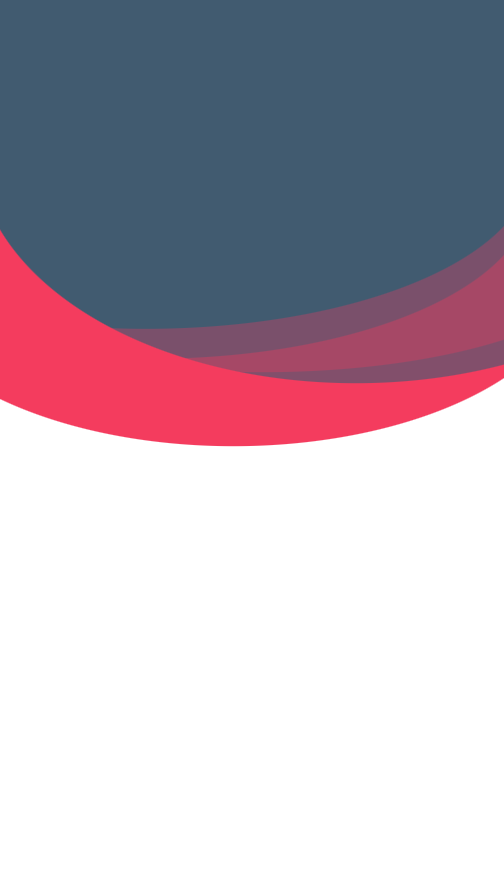
This background is drawn by a Shadertoy shader. Its source:

```glsl
// Layered elliptical bowls: a slate panel with plum bands over a red crescent on white.

#define WHITE      vec3(1.0)
#define RED        vec3(0.955, 0.235, 0.370)
#define SLATE      vec3(0.255, 0.355, 0.440)
#define PLUM       vec3(0.480, 0.315, 0.420)
#define ROSE       vec3(0.650, 0.283, 0.400)
#define DEEP_PLUM  vec3(0.510, 0.310, 0.420)
#define EDGE_WIDTH 1.0

// Coverage of a bowl: the lower half of an ellipse, open upwards.
// The lowest point and the radii are fractions of the canvas.
float bowl(vec2 uv, vec2 lowest, vec2 radii) {
    vec2 q = (uv - lowest) / radii;
    q.y = min(q.y - 1.0, 0.0);
    float d = length(q) - 1.0;
    float softness = max(fwidth(d) * EDGE_WIDTH, 1e-5);
    return clamp(0.5 - d / softness, 0.0, 1.0);
}

void mainImage(out vec4 fragColor, in vec2 fragCoord) {
    vec2 uv = fragCoord / iResolution.xy;

    // Slate panel and its bands, from the lowest band upwards
    vec3 panel = DEEP_PLUM;
    panel = mix(panel, ROSE,  bowl(uv, vec2(0.521, 0.5846), vec2(0.694, 0.1315)));
    panel = mix(panel, PLUM,  bowl(uv, vec2(0.301, 0.5996), vec2(0.752, 0.1836)));
    panel = mix(panel, SLATE, bowl(uv, vec2(0.289, 0.6330), vec2(0.764, 0.1810)));

    // Red crescent on white, with the panel set into it
    vec3 color = mix(WHITE, RED, bowl(uv, vec2(0.463, 0.5020), vec2(0.683, 0.1990)));
    color = mix(color, panel, bowl(uv, vec2(0.706, 0.5723), vec2(0.752, 0.2616)));

    fragColor = vec4(color, 1.0);
}
```
